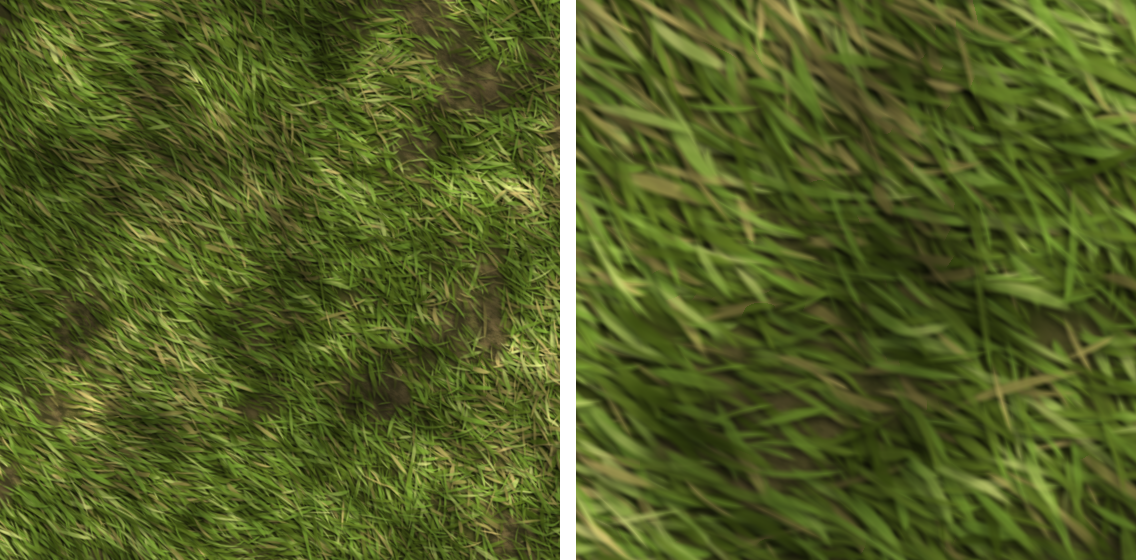
Left, the full canvas; right, a detail of the centre.
Reproduce this texture procedurally as a Shadertoy shader.

```glsl
const vec3 DARK_GREEN = vec3(0.21, 0.27, 0.055);
const vec3 MID_GREEN = vec3(0.33, 0.40, 0.12);
const vec3 FRESH_GREEN = vec3(0.38, 0.50, 0.16);
const vec3 PALE_GREEN = vec3(0.61, 0.63, 0.36);
const vec3 STRAW = vec3(0.64, 0.54, 0.33);
const vec3 SOIL = vec3(0.20, 0.18, 0.11);
const vec3 DRY_SOIL = vec3(0.54, 0.45, 0.29);
const int LAYERS = 21;
const float LEAN = -0.52;

vec3 hash3(vec2 p) {
    vec3 q = fract(p.xyx * vec3(0.1031, 0.1030, 0.0973));
    q += dot(q, q.yxz + 33.33);
    return fract((q.xxy + q.yzz) * q.zyx);
}

float noise(vec2 p) {
    vec2 i = floor(p);
    vec2 f = fract(p);
    f = f * f * (3.0 - 2.0 * f);
    float low = mix(hash3(i).x, hash3(i + vec2(1, 0)).x, f.x);
    float high = mix(hash3(i + vec2(0, 1)).x, hash3(i + vec2(1, 1)).x, f.x);
    return mix(low, high, f.y);
}

float fbm(vec2 p) {
    float sum = 0.0;
    float weight = 0.53;
    for (int i = 0; i < 4; i++) {
        sum += weight * noise(p);
        p = mat2(1.6, 1.2, -1.2, 1.6) * p + 17.3;
        weight *= 0.5;
    }
    return sum;
}

vec2 rotate(vec2 p, float angle) {
    float c = cos(angle);
    float s = sin(angle);
    return vec2(c * p.x + s * p.y, c * p.y - s * p.x);
}

vec3 grassColor(float tone) {
    vec3 c = mix(DARK_GREEN, MID_GREEN, smoothstep(0.0, 0.4, tone));
    c = mix(c, FRESH_GREEN, smoothstep(0.35, 0.65, tone));
    return mix(c, PALE_GREEN, smoothstep(0.6, 1.0, tone));
}

// Coverage of a bent blade with pointed ends; p runs along the blade in x
float blade(vec2 p, float halfLength, float width, float bend, float soft) {
    float u = p.x / halfLength;
    float taper = width * max(1.0 - u * u, 0.0);
    float d = abs(p.y - bend * u * u) - taper;
    return (1.0 - smoothstep(-soft, soft, d)) * (1.0 - smoothstep(0.5, 1.0, abs(u)));
}

// Blends one scattered layer of blades, each with a soft shadow, over the ground
vec3 addLayer(vec3 col, vec2 uv, float layer, float cell, float angle, float spread,
              float bare, float dry, float light, float soft) {
    vec2 p = rotate(uv, layer * 0.7) / cell + layer * 7.37;
    vec2 home = floor(p);
    for (int y = -1; y <= 1; y++)
    for (int x = -1; x <= 1; x++) {
        vec2 id = home + vec2(x, y);
        vec3 place = hash3(id + layer * 31.7 + 200.0);
        vec3 look = hash3(id + layer * 53.1 + 500.0);
        vec2 q = rotate((p - id - place.xy) * cell, -layer * 0.7);
        q = rotate(q, angle + spread * (place.z + look.z - 1.0) * 1.6);

        float halfLength = cell * mix(0.4, 1.0, look.x);
        float width = cell * mix(0.04, 0.105, look.y * look.y);
        float bend = cell * (fract(look.z * 7.0) - 0.5) * 0.2;
        float grows = smoothstep(-0.2, 0.2, fract(place.z * 13.0) - bare);
        float cover = grows * blade(q, halfLength, width, bend, soft);
        float shadow = grows * blade(q + vec2(0.001, 0.003), halfLength, width * 1.5, bend, soft * 1.5);

        float tone = fract(look.x * 11.0) * 0.75 + light;
        vec3 tint = grassColor(tone);
        float isStraw = step(fract(look.y * 17.0), 0.09 + 0.30 * dry);
        tint = mix(tint, STRAW * mix(0.6, 1.1, tone), isStraw * 0.7);
        tint *= 1.04 + 0.12 * q.x / halfLength;

        col *= 1.0 - 0.23 * shadow;
        col = mix(col, tint, cover * 0.80);
    }
    return col;
}

void mainImage(out vec4 fragColor, in vec2 fragCoord) {
    vec2 uv = fragCoord / iResolution.y;
    float soft = max(0.0022, 0.8 / iResolution.y);

    // Lie of the grass: combed on the left, tousled on the right
    float right = smoothstep(0.2, 1.0, uv.x);
    float angle = LEAN - 0.22 * right + 1.0 * (noise(uv * 4.5 + 4.0) - 0.5);
    float spread = mix(0.42, 0.95, right);

    // Worn and dry patches
    float wear = fbm(uv * 7.0 + 9.0) + 0.07 * right;
    float bare = smoothstep(0.52, 0.84, wear) * 0.92;
    float dry = smoothstep(0.46, 0.74, fbm(uv * 6.0 + 31.0) + 0.10 * right);

    // Clumps that catch the light or sink into shade
    vec2 grain = rotate(uv, LEAN);
    float clump = fbm(grain * vec2(15.0, 27.0) + 60.0) - 0.5;
    float hollow = fbm(uv * 7.5 + 83.0) - 0.5;
    float light = 0.09 + 0.6 * clump + 0.3 * hollow - 0.10 * bare + 0.08 * dry;

    // Mottled earth seen between the blades
    float crumbs = fbm(grain * vec2(50.0, 80.0));
    vec3 earth = mix(SOIL, DRY_SOIL, smoothstep(0.25, 0.8, crumbs) * (0.4 + 0.6 * dry));
    vec3 col = mix(DARK_GREEN * 0.85, earth, 0.25 + 0.75 * bare);

    // Long, middling and short blades by turns
    for (int i = 0; i < LAYERS; i++) {
        float cell = mix(0.026, 0.052, fract(float(i) * 0.382));
        col = addLayer(col, uv, float(i), cell, angle, spread, bare, dry, light, soft);
    }

    // Broad shading across the lawn
    col *= 1.08 + 0.65 * clump + 0.85 * hollow;
    fragColor = vec4(clamp(col, 0.0, 1.0), 1.0);
}
```
